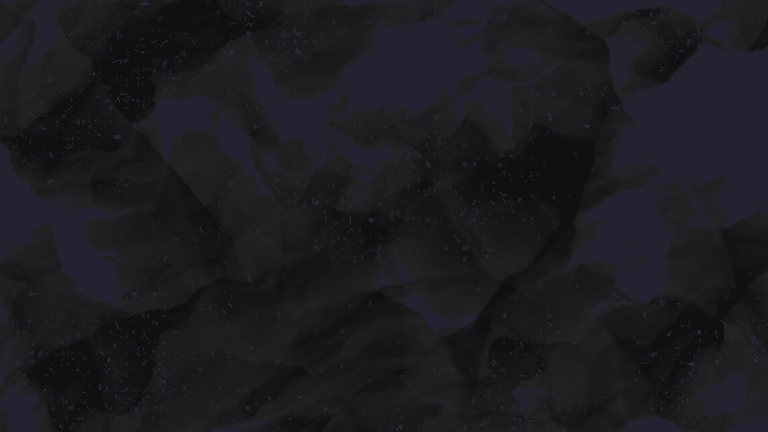
This texture is drawn by a WebGL 2 fragment shader. Its source:

```glsl
#version 300 es
precision highp float;

uniform vec2 u_resolution;
out vec4 fragColor;

// Colours
const vec3 SHADOW = vec3(0.062, 0.062, 0.068);
const vec3 PAPER  = vec3(0.137, 0.135, 0.146);
const vec3 VIOLET = vec3(0.140, 0.132, 0.192);
const vec3 FLECK  = vec3(0.172, 0.170, 0.245);

// Tone range, roughly -1 to 1 around zero
const float TONE_OFFSET = 0.10;
const float DARK_TONE = -0.60;
const float VIOLET_TONE = 0.34;
const float VIOLET_BLUR = 0.04;
const float EDGE_LIGHT = 0.9;
const float TOP_LIGHT = 0.25;
const float GRAIN = 0.13;

// Folds
const float FACET_SLOPE = 1.15;
const float CREASE_DEPTH = 1.1;
const float CREASE_FALLOFF = 22.0;
const float SHARP_FOLD = 0.005;
const float SOFT_FOLD = 0.22;
const float FLECK_DENSITY = 0.55;

float hash1(vec2 p) {
    vec3 q = fract(vec3(p.xyx) * 0.1031);
    q += dot(q, q.yzx + 33.33);
    return fract((q.x + q.y) * q.z);
}

vec2 hash2(vec2 p) {
    vec3 q = fract(vec3(p.xyx) * vec3(0.1031, 0.1030, 0.0973));
    q += dot(q, q.yzx + 33.33);
    return fract((q.xx + q.yz) * q.zy);
}

float valueNoise(vec2 p) {
    vec2 i = floor(p), f = fract(p);
    f = f * f * (3.0 - 2.0 * f);
    return mix(mix(hash1(i), hash1(i + vec2(1, 0)), f.x),
               mix(hash1(i + vec2(0, 1)), hash1(i + vec2(1, 1)), f.x), f.y);
}

float fbm(vec2 p) {
    float sum = 0.0, amp = 0.5;
    for (int i = 0; i < 4; i++) {
        sum += amp * valueNoise(p);
        p = mat2(1.6, 1.2, -1.2, 1.6) * p + 7.3;
        amp *= 0.5;
    }
    return sum / 0.9375;
}

vec2 rotate(vec2 p, float a) {
    float c = cos(a), s = sin(a);
    return vec2(c * p.x + s * p.y, c * p.y - s * p.x);
}

// Shade of one tilted facet at an offset from its centre
float facetShade(vec2 cell, vec2 offset) {
    vec2 tilt = hash2(cell + 41.7) * 2.0 - 1.0;
    return hash1(cell + 13.1) - 0.5 + FACET_SLOPE * dot(tilt, offset);
}

// Facets stretched along an angle, joined by sharp or soft folds
float facets(vec2 p, float scale, float angle, float stretch) {
    p = rotate(p, angle) * scale * vec2(1.0 / stretch, 1.0) + scale * 17.0;
    vec2 base = floor(p), near1 = vec2(0), near2 = vec2(0), cell1 = base, cell2 = base;
    float d1 = 1e3, d2 = 1e3;
    for (int y = -2; y <= 2; y++)
    for (int x = -2; x <= 2; x++) {
        vec2 cell = base + vec2(x, y);
        vec2 r = cell + hash2(cell) - p;
        float d = dot(r, r);
        if (d < d1) {
            d2 = d1; near2 = near1; cell2 = cell1;
            d1 = d; near1 = r; cell1 = cell;
        } else if (d < d2) {
            d2 = d; near2 = r; cell2 = cell;
        }
    }
    float edge = dot(0.5 * (near1 + near2), normalize(near2 - near1));
    float pairSeed = hash1(cell1 + cell2 + 5.5);
    float blur = mix(SHARP_FOLD, SOFT_FOLD, pairSeed * pairSeed * pairSeed);
    blur += 0.7 * scale / u_resolution.y;
    float own = facetShade(cell1, -near1), other = facetShade(cell2, -near2);
    float shade = mix(0.5 * (own + other), own, smoothstep(0.0, blur, edge));
    float crease = hash1(cell1 + cell2 + 91.3) - 0.5;
    return shade + CREASE_DEPTH * crease * exp(-edge * CREASE_FALLOFF);
}

// Ragged bent flecks, at most one in each grid cell
float flecks(vec2 p, float scale, float density) {
    p *= scale;
    p += 0.6 * (vec2(valueNoise(p * 3.1), valueNoise(p * 3.1 + 57.0)) - 0.5);
    vec2 cell = floor(p), rnd = hash2(cell + scale);
    vec2 q = fract(p) - 0.5 - 0.3 * (hash2(cell + 3.7) - 0.5);
    q = rotate(q, 6.2832 * rnd.x);
    q.x -= clamp(q.x, -0.24 * rnd.y, 0.24 * rnd.y);
    float radius = mix(0.06, 0.16, hash1(cell + 29.0));
    float pixel = scale / u_resolution.y;
    float shape = 1.0 - smoothstep(radius - 0.4 * pixel, radius + 0.5 * pixel, length(q));
    return shape * step(hash1(cell + 77.0), density) * mix(0.35, 1.0, hash1(cell + 8.0));
}

void main() {
    vec2 uv = gl_FragCoord.xy / u_resolution;
    vec2 p = gl_FragCoord.xy / u_resolution.y;

    // Bend the sheet so folds wander
    vec2 w = p + 0.20 * (vec2(fbm(p * 2.4), fbm(p * 2.4 + 31.0)) - 0.5);
    w += 0.045 * (vec2(fbm(p * 12.0 + 5.0), fbm(p * 12.0 + 67.0)) - 0.5);

    // Folds from large to small, lighter towards the border
    float tone = TONE_OFFSET + 0.62 * facets(w, 2.9, 0.50, 1.6)
               + 0.52 * facets(w, 4.8, 0.72, 2.1)
               + 0.38 * facets(w, 6.5, -0.95, 1.8)
               + 0.28 * facets(w, 12.0, 0.35, 2.4)
               + 0.13 * facets(w, 23.0, 0.60, 2.0);
    vec2 c = uv - 0.5;
    tone += EDGE_LIGHT * (dot(c, c) - 0.167) + TOP_LIGHT * c.y;
    tone += GRAIN * (fbm(p * 70.0) - 0.5);

    // Paper ramp with a violet cast on the lit faces
    float lit = clamp((tone - DARK_TONE) / (VIOLET_TONE - DARK_TONE), 0.0, 1.0);
    vec3 color = mix(SHADOW, PAPER, lit);
    color = mix(color, VIOLET, smoothstep(-VIOLET_BLUR, VIOLET_BLUR, tone - VIOLET_TONE));

    // Worn flecks, clustered in the darker folds
    float cluster = smoothstep(0.42, 0.78, fbm(p * 5.0 + 19.0));
    float density = FLECK_DENSITY * (cluster + 0.07) * (1.0 - smoothstep(0.0, 0.35, tone));
    float worn = max(flecks(p, 46.0, density), flecks(p + 3.1, 80.0, density));
    color = mix(color, FLECK, 0.85 * worn);

    fragColor = vec4(color, 1.0);
}
```
